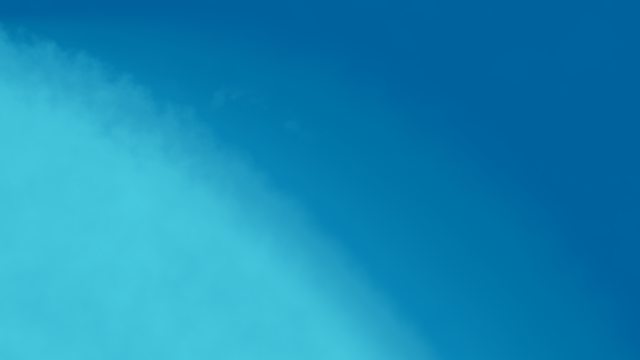
This background is drawn by a Shadertoy shader. Its source:

```glsl
const vec3 DEEP = vec3(0.00, 0.385, 0.615);
const vec3 OCEAN = vec3(0.00, 0.45, 0.65);
const vec3 SHALLOW = vec3(0.03, 0.525, 0.715);
const vec3 LAGOON = vec3(0.13, 0.61, 0.76);
const vec3 FOAM = vec3(0.26, 0.765, 0.855);

const vec3 SHORE = vec3(0.85, -0.25, -0.42);  // quadratic curve of the bright edge
const vec2 REEF_SIZE = vec2(1.77, 0.95);      // width and height of the outer glow
const float REEF_POWER = 3.0;
const float SHORE_INNER = -0.16;
const float SHORE_OUTER = 0.085;
const float SHORE_ROUGHNESS = 0.085;
const float REEF_ROUGHNESS = 0.16;
const float MOTTLE = 0.035;
const vec2 WISP_CENTER = vec2(0.69, 0.70);
const float WISP_SLOPE = -0.32;
const vec2 WISP_SIZE = vec2(0.17, 0.035);
const float WISP_STRENGTH = 0.3;

vec2 hashGradient(vec2 cell) {
    vec3 h = fract(cell.xyx * vec3(0.1031, 0.1030, 0.0973));
    h += dot(h, h.yzx + 33.33);
    float angle = 6.28318 * fract((h.x + h.y) * h.z);
    return vec2(cos(angle), sin(angle));
}

float gradientNoise(vec2 p) {
    vec2 i = floor(p), f = p - i;
    vec2 w = f * f * f * (f * (f * 6.0 - 15.0) + 10.0);
    vec2 e = vec2(0.0, 1.0);
    float a = dot(hashGradient(i), f);
    float b = dot(hashGradient(i + e.yx), f - e.yx);
    float c = dot(hashGradient(i + e.xy), f - e.xy);
    float d = dot(hashGradient(i + e.yy), f - e.yy);
    return mix(mix(a, b, w.x), mix(c, d, w.x), w.y);
}

float fbm(vec2 p) {
    float sum = 0.0, amplitude = 0.6;
    for (int i = 0; i < 5; i++) {
        sum += amplitude * gradientNoise(p);
        p = mat2(1.6, 1.2, -1.2, 1.6) * p + 7.3;
        amplitude *= 0.55;
    }
    return sum;
}

void mainImage(out vec4 fragColor, in vec2 fragCoord) {
    vec2 p = fragCoord / iResolution.y;
    float broad = fbm(p * 4.0 + 3.1);
    float fine = fbm(p * 13.0 + 19.7);

    // Distance from the bright shore, rougher toward the upper left
    float shoreY = SHORE.x + p.x * (SHORE.y + p.x * SHORE.z);
    float slope = SHORE.y + 2.0 * SHORE.z * p.x;
    float shore = (p.y - shoreY) / sqrt(1.0 + slope * slope);
    float roughness = SHORE_ROUGHNESS * mix(1.0, 0.35, smoothstep(0.3, 1.0, p.x));
    float edge = shore + roughness * (0.6 * broad + fine);

    // Relative depth between the shore and the outer glow
    float reefY = REEF_SIZE.y * (1.0 - pow(p.x / REEF_SIZE.x, REEF_POWER));
    float depth = (p.y - shoreY) / max(reefY - shoreY, 0.08);
    depth += REEF_ROUGHNESS * (broad + 0.4 * fine);

    // Blue water
    vec3 color = mix(SHALLOW, OCEAN, smoothstep(0.1, 0.8, depth));
    color = mix(color, DEEP, smoothstep(0.75, 1.2, depth));

    // Bright water
    float shoreMiddle = 0.5 * (SHORE_INNER + SHORE_OUTER) + 0.04;
    color = mix(LAGOON, color, smoothstep(shoreMiddle, SHORE_OUTER, edge));
    color = mix(FOAM, color, smoothstep(SHORE_INNER, shoreMiddle + 0.03, edge));

    // Slanted pale wisp
    vec2 q = p - WISP_CENTER;
    q.y -= WISP_SLOPE * q.x;
    q /= WISP_SIZE;
    float wisp = exp(-dot(q, q)) * smoothstep(-0.05, 0.25, fine);
    color = mix(color, LAGOON, WISP_STRENGTH * wisp);

    // Soft brush mottling
    float lit = 1.0 - smoothstep(-0.1, 0.5, shore);
    color += MOTTLE * (broad + 0.5 * fine) * mix(0.2, 1.0, lit) * vec3(0.8, 1.0, 0.8);

    fragColor = vec4(clamp(color, 0.0, 1.0), 1.0);
}
```
